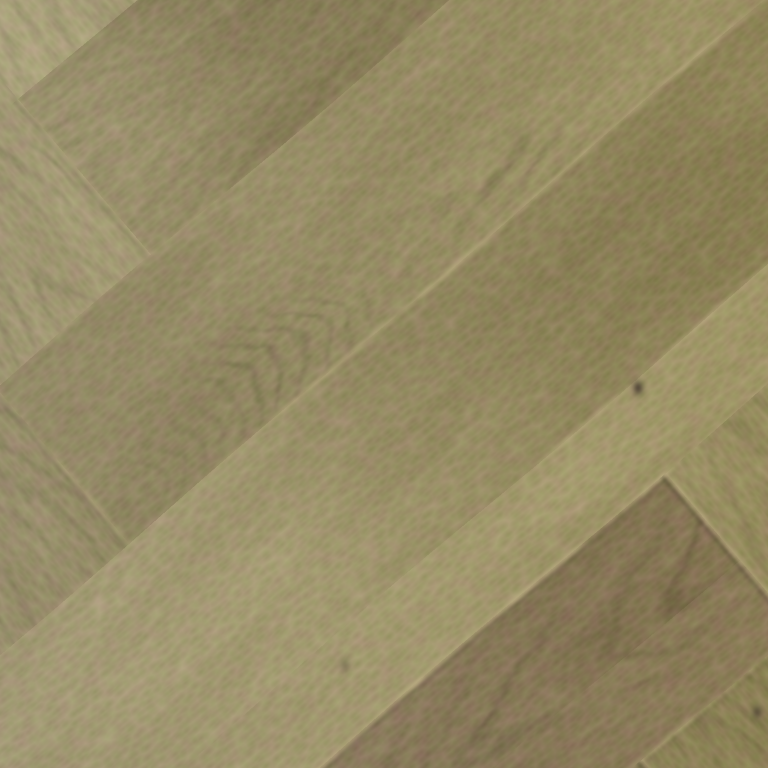
Reproduce this texture procedurally as a Shadertoy shader.

```glsl
// Oak herringbone floor seen close up: broad diagonal planks meet crosswise planks
// along two stepped borders. Cellular noise gives pores and mottling, arched rings
// the figure; layered sines bend the rings, tint the boards and wear the seams.

const vec2 ALONG = vec2(0.760, 0.650);        // direction of the main planks
const vec2 ACROSS = vec2(-0.650, 0.760);
const float PLANK = 0.266;                    // plank width
const vec2 LEFT_STEP = vec2(0.052, -0.153);   // corner of the left stepped border
const vec2 RIGHT_STEP = vec2(0.908, -0.270);  // corner of the right stepped border
const vec3 DARK_OAK = vec3(0.515, 0.468, 0.328);
const vec3 PALE_OAK = vec3(0.672, 0.630, 0.468);
const vec3 SEAM_PALE = vec3(0.720, 0.665, 0.500);
const vec3 KNOT_BROWN = vec3(0.290, 0.240, 0.200);

vec2 hash2(vec2 p) {
    vec3 h = fract(p.xyx * vec3(0.1031, 0.1030, 0.0973));
    h += dot(h, h.yzx + 33.33);
    return fract((h.xx + h.yz) * h.zy);
}

// Distance to the nearest scattered cell centre, about zero on average
float cellular(vec2 p) {
    vec2 cell = floor(p);
    float nearest = 2.0;
    for (int y = -1; y <= 1; y++)
    for (int x = -1; x <= 1; x++) {
        vec2 id = cell + vec2(x, y);
        nearest = min(nearest, length(id + hash2(id) - p));
    }
    return nearest - 0.48;
}

// Layered, turned sines, roughly -1 to 1
float waves(vec2 p) {
    float sum = 0.0, amp = 0.5;
    for (int i = 0; i < 4; i++) {
        sum += amp * sin(p.x + 1.7 * sin(0.8 * p.y));
        p = mat2(0.8, -0.6, 0.6, 0.8) * p * 1.9 + 1.3;
        amp *= 0.6;
    }
    return sum;
}

float bump(float x, float radius) { return exp(-x * x / (radius * radius)); }

// Arched growth rings; g.x runs with the grain, g.y is the offset from the arch axis
float rings(vec2 g, float steep, float spacing) {
    float arch = g.x + steep * sqrt(g.y * g.y + 0.0003);
    float phase = arch / spacing + 0.4 * waves(g * vec2(16.0, 36.0));
    return pow(0.5 + 0.5 * sin(6.2832 * phase), 3.0) * (0.75 + 0.45 * waves(g * 21.0));
}

// Short pores and soft streaks
float fibres(vec2 g, float seed) {
    float pores = cellular(g * vec2(38.0, 130.0) + seed * 7.0);
    return 0.050 * pores + 0.012 * waves(g * vec2(9.0, 62.0) + seed);
}

// Roundish blotches of light and of pink against green
vec3 mottle(vec2 p) {
    float light = cellular(p * 85.0);
    float hue = cellular(p * 62.0 + 31.0);
    return 0.030 * light + 0.050 * hue * vec3(0.8, -0.5, 0.9);
}

// Pale, soft joint with an optional shadow beside it
vec3 seam(vec3 col, float d, float strength, float shadow) {
    col *= 1.0 - shadow * bump(d + 0.006, 0.004);
    return mix(col, SEAM_PALE, clamp(strength, 0.0, 1.0) * bump(d, 0.0040));
}

vec3 spot(vec3 col, vec2 offset, float radius, vec3 tint, float strength) {
    return mix(col, tint, strength * bump(length(offset * vec2(1.2, 0.9)), radius));
}

vec3 oakFloor(vec2 p) {
    vec2 q = vec2(dot(p, ALONG), dot(p, ACROSS));
    q.y += 0.002 * sin(9.0 * q.x);
    float row = floor((q.y - LEFT_STEP.y) / PLANK);
    float leftEnd = LEFT_STEP.x + PLANK * row;
    float tread = floor((q.y - RIGHT_STEP.y) / PLANK);
    float rightEnd = RIGHT_STEP.x + PLANK * (tread + 1.0);
    bool lower = q.y < RIGHT_STEP.y;
    bool crosswise = (row > 0.5 && q.x < leftEnd) || (lower && q.x > rightEnd);

    // Plank tone and its ring figure
    vec2 grain = crosswise ? q.yx : q;
    float seed = row, figure = 0.0;
    float tone = row < -0.5 ? 0.76 : mix(0.78, 0.25, smoothstep(0.4, 1.0, q.x));
    if (crosswise) {
        float column = floor((q.x - LEFT_STEP.x) / PLANK);
        seed = column + 11.0;
        tone = lower ? (tread < -1.5 ? 0.30 : 0.62) : 0.60 + 0.2 * column;
        float axis = LEFT_STEP.x + PLANK * (column + 0.55);
        figure = 0.6 * rings(vec2(q.y, q.x - axis), 5.0, 0.17);
    } else if (lower) {
        tone = 0.10;
        float offset = q.y + 0.390;
        figure = 0.9 * rings(vec2(-q.x, offset), 3.4, 0.16) * bump(offset, 0.08);
    } else if (row > 1.5) {
        tone = mix(0.60, 0.12, smoothstep(0.62, 0.94, q.x));
        figure = 0.3 * rings(vec2(q.x, q.y - 0.50), 4.0, 0.13);
    } else if (row > 0.5) {
        tone = mix(0.42, 0.58, smoothstep(0.4, 1.0, q.x));
        float offset = q.y - 0.165;
        float arches = rings(vec2(q.x, offset), 1.0, 0.035) * bump(q.x - 0.60, 0.17);
        float loops = rings(vec2(q.x, offset - 0.02), 4.0, 0.12) * bump(q.x - 1.0, 0.18);
        figure = (arches + 0.8 * loops) * bump(offset, 0.055);
    }
    tone += 0.12 * waves(grain * vec2(5.0, 14.0) + seed);
    vec3 col = mix(DARK_OAK, PALE_OAK, tone) + fibres(grain, seed) + mottle(p);
    col += 0.045 * (0.5 - p.x) * vec3(0.0, 0.1, 1.0);   // greyer left, yellower right
    col += lower && !crosswise ? vec3(0.010, -0.006, 0.020) : vec3(0.0);
    col -= figure * vec3(0.075, 0.070, 0.055);

    // Joints along and across the planks
    float worn = 0.75 + 0.45 * waves(q * 30.0);
    float line = round((q.y - LEFT_STEP.y) / PLANK);
    float fade = line > 1.5 ? 0.2 : mix(0.15, 0.6, smoothstep(0.4, 0.6, q.x));
    if (line < 0.5) fade = 0.5 * smoothstep(0.74, 0.82, q.x);
    if (line > -0.5 && line < 2.5) col = seam(col, q.y - LEFT_STEP.y - PLANK * line, fade * worn, 0.0);
    float lowLine = round((q.y - RIGHT_STEP.y) / PLANK);
    float lowFade = lowLine < -0.5 ? 0.4 : mix(0.75, 0.1, smoothstep(0.90, 0.93, q.x));
    if (lowLine < 0.5) col = seam(col, q.y - RIGHT_STEP.y - PLANK * lowLine, lowFade * worn, 0.1 * lowFade);
    if (row > 0.5) col = seam(col, q.x - leftEnd, 0.3 * worn, 0.06);
    if (lower) col = seam(col, q.x - rightEnd, 0.6 * worn, 0.14);

    // Small knots
    col = spot(col, p - vec2(0.831, 0.495), 0.008, KNOT_BROWN, 0.8);
    col = spot(col, p - vec2(0.986, 0.073), 0.008, KNOT_BROWN, 0.6);
    return spot(col, p - vec2(0.449, 0.134), 0.008, KNOT_BROWN, 0.3);
}

void mainImage(out vec4 fragColor, in vec2 fragCoord) {
    vec3 sum = vec3(0.0);
    for (int i = 0; i < 4; i++) {   // four samples smooth every edge
        vec2 jitter = vec2(i % 2, i / 2) * 0.5 - 0.25;
        sum += oakFloor((fragCoord + jitter) / iResolution.xy);
    }
    fragColor = vec4(sum * 0.25, 1.0);
}
```
